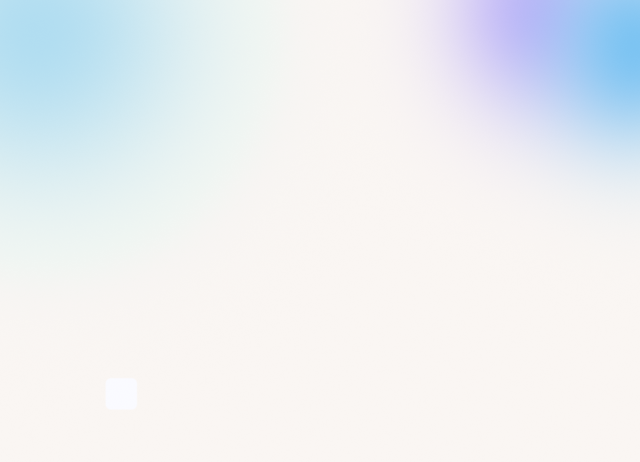
Write a Shadertoy shader that draws this background.

```glsl
const vec3 PAPER = vec3(0.980, 0.964, 0.952);
const vec3 MINT = vec3(0.965, 0.972, 0.950);
const vec3 SKY = vec3(0.695, 0.868, 0.945);
const vec3 LAVENDER = vec3(0.770, 0.715, 0.970);
const vec3 AZURE = vec3(0.490, 0.768, 0.950);
const vec3 TILE = vec3(0.980, 0.982, 1.000);

// Elliptical Gaussian falloff
float glow(vec2 p, vec2 center, vec2 spread) {
    vec2 d = (p - center) / spread;
    return exp(-dot(d, d));
}

// Signed distance to a rounded box
float roundedBox(vec2 p, vec2 halfSize, float radius) {
    vec2 d = abs(p) - halfSize + radius;
    return length(max(d, 0.0)) + min(max(d.x, d.y), 0.0) - radius;
}

// Sine-free hash for dithering
float hash(vec2 p) {
    vec3 q = fract(vec3(p.xyx) * 0.1031);
    q += dot(q, q.yzx + 33.33);
    return fract((q.x + q.y) * q.z);
}

void mainImage(out vec4 fragColor, in vec2 fragCoord) {
    vec2 p = fragCoord / iResolution.y;
    float pixel = 1.0 / iResolution.y;

    // Left glow with a pale outer halo
    vec2 skyCenter = vec2(0.08, 0.93);
    float halo = 1.0 - smoothstep(0.47, 0.59, distance(p, skyCenter));
    vec3 color = mix(PAPER, MINT, halo);
    color = mix(color, SKY, glow(p, skyCenter, vec2(0.32)));

    // Right glows, azure over lavender
    color = mix(color, LAVENDER, glow(p, vec2(1.15, 0.98), vec2(0.18, 0.22)));
    color = mix(color, AZURE, glow(p, vec2(1.376, 0.90), vec2(0.185, 0.215)));

    // Small rounded tile
    float tile = roundedBox(p - vec2(0.2626, 0.1475), vec2(0.034), 0.012);
    color = mix(color, TILE, 1.0 - smoothstep(-pixel, pixel, tile));

    // Dither against banding
    color += (hash(fragCoord) - 0.5) / 255.0;
    fragColor = vec4(color, 1.0);
}
```
